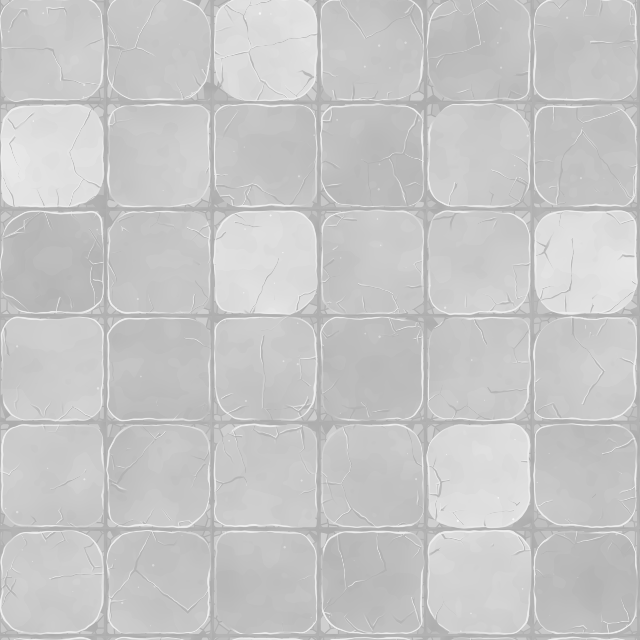
Write a Shadertoy shader that draws this texture.

```glsl
// Six by six worn pale grey stone tiles with bright rims, cracks and rubble in the joints.

const float TILES = 6.0;
const vec2 GRID_SHIFT = vec2(-0.01, 0.04);
const vec2 LIGHT_DIR = vec2(0.6, -0.8);
const vec3 GROUT = vec3(0.695);
const vec3 RUBBLE = vec3(0.765);
const vec3 HIGHLIGHT = vec3(0.93);

float hash(vec2 p) {
    vec3 q = fract(p.xyx * 0.1031);
    q += dot(q, q.yzx + 33.33);
    return fract((q.x + q.y) * q.z);
}

vec2 hash2(vec2 p) {
    return vec2(hash(p), hash(p + 71.3));
}

float noise(vec2 p) {
    vec2 i = floor(p), f = fract(p);
    f = f * f * (3.0 - 2.0 * f);
    return mix(mix(hash(i), hash(i + vec2(1, 0)), f.x),
               mix(hash(i + vec2(0, 1)), hash(i + 1.0), f.x), f.y);
}

float layeredNoise(vec2 p) {
    return 0.55 * noise(p) + 0.3 * noise(p * 2.1 + 9.0) + 0.15 * noise(p * 4.3 + 23.0);
}

vec2 waver(vec2 p) {
    return vec2(layeredNoise(p), layeredNoise(p + 41.7)) - 0.5;
}

float fillBelow(float d, float soft) {
    return 1.0 - smoothstep(-soft, soft, d);
}

float roundedBox(vec2 p, float halfSize, float radius) {
    vec2 q = abs(p) - halfSize + radius;
    return length(max(q, 0.0)) + min(max(q.x, q.y), 0.0) - radius;
}

// Cellular noise: distance to the nearest kept border, its facing to the light, cell hash.
vec3 cellular(vec2 p, float keep) {
    vec2 base = floor(p), home = base, nearest = vec2(9.0);
    for (int k = 0; k < 9; k++) {
        vec2 id = base + vec2(k % 3 - 1, k / 3 - 1);
        vec2 r = id + hash2(id) - p;
        if (dot(r, r) < dot(nearest, nearest)) { nearest = r; home = id; }
    }
    float border = 9.0, facing = 0.0;
    for (int k = 0; k < 25; k++) {
        vec2 id = home + vec2(k % 5 - 2, k / 5 - 2);
        if (id == home || hash(id + home + 0.5) > keep) continue;
        vec2 r = id + hash2(id) - p;
        vec2 normal = normalize(r - nearest);
        float d = dot(0.5 * (r + nearest), normal);
        if (d < border) { border = d; facing = dot(normal, LIGHT_DIR); }
    }
    return vec3(border, facing, hash(home));
}

// Clouded stone with a per-tile tone, flat stains and a few pale specks.
vec3 stone(vec2 p, vec2 id, vec2 seed, float soft) {
    float tone = mix(0.728, 0.8, hash(id + 3.7));
    tone += 0.125 * smoothstep(0.66, 0.94, hash(id + 19.1));
    tone += 0.06 * dot(p, hash2(id + 5.3) - 0.5);
    tone += 0.06 * (layeredNoise(seed + p * 2.0) - 0.5);
    float stain = layeredNoise(seed + p * 3.0 + 60.0);
    tone += 0.014 * smoothstep(0.6, 0.62, stain) - 0.01 * smoothstep(0.37, 0.35, stain);

    vec2 grid = (seed + p) * 8.0, speckId = floor(grid);
    vec2 center = 0.25 + 0.5 * hash2(speckId);
    float radius = mix(0.02, 0.09, hash(speckId + 8.0));
    float speck = fillBelow(length(fract(grid) - center) - radius, soft * 8.0);
    return vec3(tone + 0.09 * speck * step(0.95, hash(speckId + 2.0)));
}

// Thin dark fissures along the kept cell borders, with a broken glint beside them.
vec3 addCracks(vec3 color, vec2 p, vec2 seed, float scale, float keep, float amount, float soft) {
    vec2 q = (seed + p) * scale + 0.07 * scale * waver(seed + p * 6.0);
    vec3 cell = cellular(q, keep);
    float d = cell.x / scale;
    float width = 0.001 + 0.011 * pow(noise(seed + p * 8.0), 2.0);
    float glint = fillBelow(abs(d - width - 0.006) - 0.004, soft);
    glint *= smoothstep(-0.4, 0.4, cell.y) * smoothstep(0.2, 0.7, noise(seed + p * 6.0 + 30.0));
    color = mix(color, HIGHLIGHT, 0.85 * glint * amount);
    return mix(color, GROUT, 0.85 * fillBelow(d - width, soft) * amount);
}

// Joint between tiles, with small broken pieces gathered at the corners.
vec3 joint(vec2 p, vec2 seed, float soft) {
    float scale = 9.0;
    vec3 cell = cellular((seed + p) * scale, 1.0);
    float piece = smoothstep(-soft, soft, cell.x / scale - 0.006);
    piece *= fillBelow(roundedBox(p, 0.483, 0.03), soft) * step(0.15, cell.z);
    vec3 mortar = GROUT + 0.04 * (noise(seed + p * 14.0) - 0.5);
    return mix(mortar, RUBBLE + 0.1 * (cell.z - 0.5), piece);
}

void mainImage(out vec4 fragColor, in vec2 fragCoord) {
    vec2 uv = fragCoord / iResolution.xy * TILES - GRID_SHIFT;
    float soft = 0.6 * TILES / iResolution.y;
    vec2 id = mod(floor(uv), TILES);
    vec2 p = fract(uv) - 0.5;
    vec2 seed = id * 13.0 + 20.0;

    // Uneven outline: each corner is worn by a different amount.
    float radius = mix(0.12, 0.32, hash(id * 3.0 + sign(p) + 11.0));
    float edge = roundedBox(p + 0.04 * waver(seed + p * 5.0), 0.481, radius);

    // Long cracks across the tile, then small splinters close to its outline.
    vec3 color = stone(p, id, seed, soft);
    float keep = mix(0.05, 0.75, hash(id + 27.0));
    color = addCracks(color, p, seed, 1.6, keep, 1.0, soft);
    float nearEdge = smoothstep(-0.2, -0.1, edge) * smoothstep(0.45, 0.6, noise(seed + p * 3.0 + 50.0));
    color = addCracks(color, p, seed + 5.0, 4.5, 0.6, nearEdge, soft);

    // Thin, broken bright rim just inside the outline.
    float rimWidth = 0.001 + 0.015 * layeredNoise(seed + p * 6.0 + 80.0);
    float rim = fillBelow(abs(edge + rimWidth) - rimWidth * 0.75, soft);
    color = mix(color, HIGHLIGHT, rim * smoothstep(0.05, 0.6, noise(seed + p * 5.0)));

    color = mix(joint(p, seed, soft), color, fillBelow(edge, soft));
    fragColor = vec4(color, 1.0);
}
```
